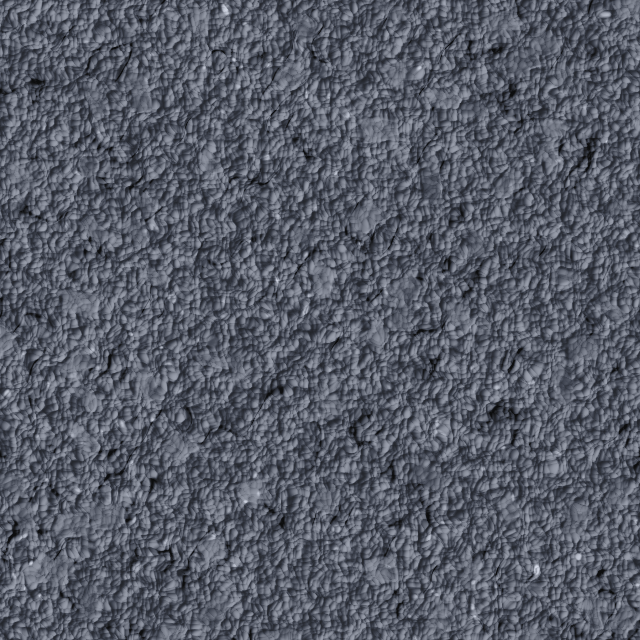
Give the GLSL for this texture, as a three.js fragment shader.

```glsl
// Dark blue-grey crushed stone: layers of tilted cellular grains and a few
// flat chips form one height field, lit from the side by a finite difference.
// Short dark cracks and small pale grains are laid over it.

varying vec2 vUv;

#define FINE_SCALE 122.0
#define MID_SCALE 64.0
#define COARSE_SCALE 25.0
#define CHIP_SCALE 15.0
#define GLINT_SCALE 62.0
#define LIGHT_STEP vec2(0.0025, -0.0013)
#define RELIEF 1.25
#define CAVITY 0.6
#define BASE_TONE 0.40
#define CONTRAST 0.28
#define CRACK_DEPTH 0.17
#define GLINT_GAIN 0.26

vec2 hash2(vec2 p) {
  vec3 q = fract(p.xyx * vec3(0.1031, 0.1030, 0.0973));
  q += dot(q, q.yzx + 33.33);
  return fract((q.xx + q.yz) * q.zy);
}

float valueNoise(vec2 p) {
  vec2 i = floor(p), f = fract(p);
  f = f * f * (3.0 - 2.0 * f);
  float low = mix(hash2(i).x, hash2(i + vec2(1.0, 0.0)).x, f.x);
  float high = mix(hash2(i + vec2(0.0, 1.0)).x, hash2(i + 1.0).x, f.x);
  return mix(low, high, f.y);
}

vec2 rotate(vec2 p, float angle) {
  float c = cos(angle), s = sin(angle);
  return vec2(c * p.x - s * p.y, s * p.x + c * p.y);
}

// Highest of the tilted, stretched domes around p: x height, y grain tone
vec2 grains(vec2 p) {
  vec2 cell = floor(p), best = vec2(-9.0, 0.0);
  for (int y = -1; y <= 1; y++)
  for (int x = -1; x <= 1; x++) {
    vec2 c = cell + vec2(float(x), float(y));
    vec2 place = hash2(c), kind = hash2(c + 71.3);
    vec2 d = rotate(p - c - 0.15 - 0.7 * place, 6.283 * kind.x);
    float top = 0.6 * kind.y + 0.25 * d.x - dot(d * d, vec2(0.9, 1.6));
    if (top > best.x) best = vec2(top, fract(7.0 * place.x + kind.x));
  }
  return best;
}

// Sparse flat angular chips: x coverage, y tone
vec2 chips(vec2 p) {
  vec2 cell = floor(p), found = vec2(0.0, 0.5);
  for (int y = -1; y <= 1; y++)
  for (int x = -1; x <= 1; x++) {
    vec2 c = cell + vec2(float(x), float(y));
    vec2 place = hash2(c + 13.7), kind = hash2(c + 41.9);
    vec2 d = rotate(p - c - place, 3.1416 * kind.x);
    d.y += 0.3 * d.x * (place.x - 0.5);
    vec2 size = vec2(0.18 + 0.22 * place.y, 0.10 + 0.14 * kind.x);
    vec2 q = abs(d) - size;
    float edge = length(max(q, 0.0)) + min(max(q.x, q.y), 0.0) - 0.04;
    float cover = (1.0 - smoothstep(-0.04, 0.04, edge)) * step(kind.y, 0.32);
    if (cover > found.x) found = vec2(cover, place.x);
  }
  return found;
}

// Small pale grains, a few of them larger
float glints(vec2 p) {
  vec2 cell = floor(p);
  float light = 0.0;
  for (int y = -1; y <= 1; y++)
  for (int x = -1; x <= 1; x++) {
    vec2 c = cell + vec2(float(x), float(y));
    vec2 place = hash2(c + 5.1), kind = hash2(c + 93.7);
    vec2 d = rotate(p - c - place, 6.283 * kind.x) * vec2(0.85, 1.25);
    float radius = 0.20 + 0.35 * pow(place.y, 6.0);
    float spot = 1.0 - smoothstep(radius - 0.13, radius + 0.13, length(d));
    light = max(light, spot * step(kind.y, 0.085) * (0.45 + 0.55 * place.x));
  }
  return light;
}

// Whole surface: x height, y mean-free tone, z chip coverage
vec3 surface(vec2 p) {
  vec2 fine = grains(p * FINE_SCALE);
  vec2 middle = grains(p * MID_SCALE + 17.0);
  vec2 coarse = grains(p * COARSE_SCALE + 39.0);
  vec2 chip = chips(p * CHIP_SCALE);
  float rough = fine.x + 1.4 * middle.x;
  float height = rough * (1.0 - 0.55 * chip.x) + 1.7 * coarse.x + 0.6 * chip.x;
  float tone = 0.35 * (fine.y - 0.5) + 0.25 * (middle.y - 0.5)
             + CAVITY * (rough - 0.55) * (1.0 - 0.6 * chip.x)
             + chip.x * (0.35 * chip.y - 0.08);
  return vec3(height, tone, chip.x);
}

void main() {
  // Bend the grid so that outlines become ragged
  vec2 bend = vec2(valueNoise(vUv * 47.0), valueNoise(vUv * 47.0 + 83.0));
  vec2 p = vUv + 0.009 * (bend - 0.5);

  // Side light, hollows and grain tones, softly limited
  vec3 here = surface(p);
  float shade = here.x - surface(p + LIGHT_STEP).x;
  float broad = valueNoise(vUv * 9.0) - 0.5;
  float signal = RELIEF * shade + here.y + 0.2 * broad;
  float tone = BASE_TONE + CONTRAST * signal / sqrt(1.0 + signal * signal);

  // Broken cracks, mostly rising to the right
  vec2 along = rotate(p, -1.05) * vec2(14.0, 38.0);
  float line = 1.0 - smoothstep(0.0, 0.07, abs(valueNoise(along) - 0.5));
  float broken = smoothstep(0.5, 0.72, valueNoise(p * 21.0 + 57.0));
  tone -= CRACK_DEPTH * line * broken * (1.0 - 0.7 * here.z);

  tone += GLINT_GAIN * glints(p * GLINT_SCALE) * (0.8 + broad);
  tone = clamp(tone, 0.05, 0.85);
  vec3 blueTint = vec3(-0.02, 0.0, 0.05) * smoothstep(0.0, 0.3, tone);
  gl_FragColor = vec4(tone + blueTint, 1.0);
}
```
